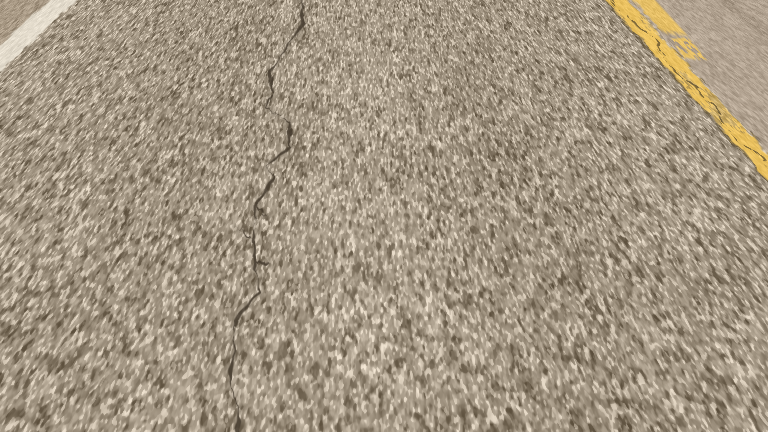
This texture is drawn by a Shadertoy shader. Its source:

```glsl
const vec2 CRACK[19] = vec2[19](
    vec2(.701, 1.01), vec2(.699, .942), vec2(.667, .896), vec2(.625, .833), vec2(.630, .780),
    vec2(.616, .752), vec2(.669, .718), vec2(.671, .660), vec2(.618, .618), vec2(.634, .590),
    vec2(.593, .525), vec2(.588, .456), vec2(.590, .394), vec2(.600, .324), vec2(.544, .259),
    vec2(.542, .190), vec2(.532, .116), vec2(.551, .062), vec2(.549, -.01));

vec3 hash3(vec2 p) {
    vec3 q = fract(p.xyx * vec3(.1031, .1030, .0973));
    q += dot(q, q.yxz + 33.33);
    return fract((q.xxy + q.yzz) * q.zyx);
}

// Cellular noise with soft borders: each cell carries a random tone
float stones(vec2 p) {
    vec2 cell = floor(p), f = fract(p);
    float tone = 0., total = 0.;
    for (int j = -1; j <= 1; j++)
    for (int i = -1; i <= 1; i++) {
        vec2 o = vec2(i, j);
        vec3 h = hash3(cell + o + 200.);
        vec2 r = o + h.xy - f;
        float w = exp(-6. * dot(r, r));
        tone += w * h.z;
        total += w;
    }
    return tone / total;
}

float segment(vec2 p, vec2 a, vec2 b) {
    vec2 pa = p - a, ba = b - a;
    return length(pa - ba * clamp(dot(pa, ba) / dot(ba, ba), 0., 1.));
}

float band(float x, float left, float right, float soft) {
    return smoothstep(-soft, soft, x - left) * smoothstep(-soft, soft, right - x);
}

float crackDistance(vec2 p) {
    float d = 9.;
    for (int i = 0; i < 18; i++) d = min(d, segment(p, CRACK[i], CRACK[i + 1]));
    float branches = min(segment(p, vec2(.542, .479), vec2(.578, .450)),
                         segment(p, vec2(.593, .525), vec2(.616, .498)));
    branches = min(branches, segment(p, vec2(.590, .394), vec2(.618, .388)));
    return min(d, branches + .0012);
}

void mainImage(out vec4 fragColor, in vec2 fragCoord) {
    vec2 p = fragCoord / iResolution.y;
    float soft = 1. / iResolution.y;

    // Ground plane, streaks running from the vanishing point
    float depth = 1.625 - p.y;
    vec2 ground = vec2((p.x - .835) / depth, log(depth));
    float coarse = stones(ground * vec2(150., 80.));
    float fine = stones(ground * vec2(270., 135.) + 37.);
    float patches = stones(ground * vec2(22., 15.) + 11.);
    float grain = (coarse - .5) * mix(.18, .23, 1. - p.y) + (fine - .5) * .21;

    // Asphalt tone with worn wheel tracks
    float tone = .622 + .01 * p.y + grain + .04 * (patches - .5);
    tone += .025 * exp(-pow((ground.x - .02) / .13, 2.));
    tone -= .02 * exp(-pow((ground.x - .35) / .15, 2.));
    tone -= .025 * exp(-pow((ground.x + .45) / .2, 2.)) * p.y;
    tone += .10 * smoothstep(.62, .86, fine);
    tone -= .07 * smoothstep(.34, .14, coarse);
    vec3 color = tone + vec3(.005, -.045, -.118);

    // Smoother, paler ground outside the lane
    float drop = 1. - p.y;
    float wobble = .002 * sin(p.y * 71.) + .001 * sin(p.y * 173. + 1.) + .008 * (coarse - .5);
    float yellowLeft = 1.400 + .905 * drop + wobble;
    float yellowRight = 1.454 + .905 * drop - wobble;
    float whiteLeft = (p.y - .896) * 1.115 + wobble;
    float whiteRight = (p.y - .833) * 1.054 + wobble;
    vec3 shoulder = vec3(.70, .64, .57) + grain * .55;
    shoulder -= .05 * exp(-pow((p.x - 1.68 - 1.2 * drop) / .025, 2.));
    float outside = smoothstep(0., .01, p.x - yellowRight);
    color = mix(color, shoulder, outside);
    color = mix(color, vec3(.66, .60, .52) + grain * .7, smoothstep(.01, -.01, p.x - whiteLeft));

    // White edge line
    float white = band(p.x, whiteLeft, whiteRight, soft * 2.);
    color = mix(color, vec3(.91, .88, .82) + grain * .3, white * .93);

    // Double yellow line, the second one breaking off
    float worn = smoothstep(.16, .30, patches + .25 * (fine - .5));
    float yellow = band(p.x, yellowLeft, yellowRight, soft * 2.) * mix(.6, 1., worn);
    float second = band(p.x, 1.463 + 1.0 * drop + wobble, 1.516 + .92 * drop, soft * 2.);
    second *= smoothstep(.915, .93, p.y + wobble);
    float flake = band(p.x, 1.555 + .6 * (.91 - p.y), 1.595 + .9 * (.91 - p.y), soft * 2.);
    flake *= band(p.y, .865 + wobble, .908 + wobble, soft * 2.) * smoothstep(.25, .5, coarse);
    yellow = max(yellow, max(second, flake) * .9);
    color = mix(color, vec3(.92, .76, .38) + grain * .35, yellow);

    // Split along the paint and dark rim on its lane side
    float split = yellowLeft + .022 + .009 * sin(p.y * 43.) + .004 * sin(p.y * 117. + 2.);
    float seam = smoothstep(.0045, .001, abs(p.x - split)) * smoothstep(.35, .6, coarse + .1);
    float rim = smoothstep(.007, .001, abs(p.x - yellowLeft + .002)) * smoothstep(.3, .6, fine + .12);
    color = mix(color, vec3(.30, .25, .15), max(seam * .7, rim * .65));

    // Long jagged crack, thinning out in places
    vec2 jag = vec2(sin(p.y * 190.) + sin(p.y * 83. + 2.), sin(p.x * 210.)) * .0012;
    float d = crackDistance(p + jag + .006 * (coarse - .5));
    float width = .0024 + .0016 * sin(p.y * 47. + 1.) + .0010 * sin(p.y * 101.);
    color *= 1. - .08 * exp(-d * 130.);
    color = mix(color, vec3(.27, .23, .18), .85 * smoothstep(width + soft, width - soft, d));

    fragColor = vec4(clamp(color, 0., 1.), 1.);
}
```
